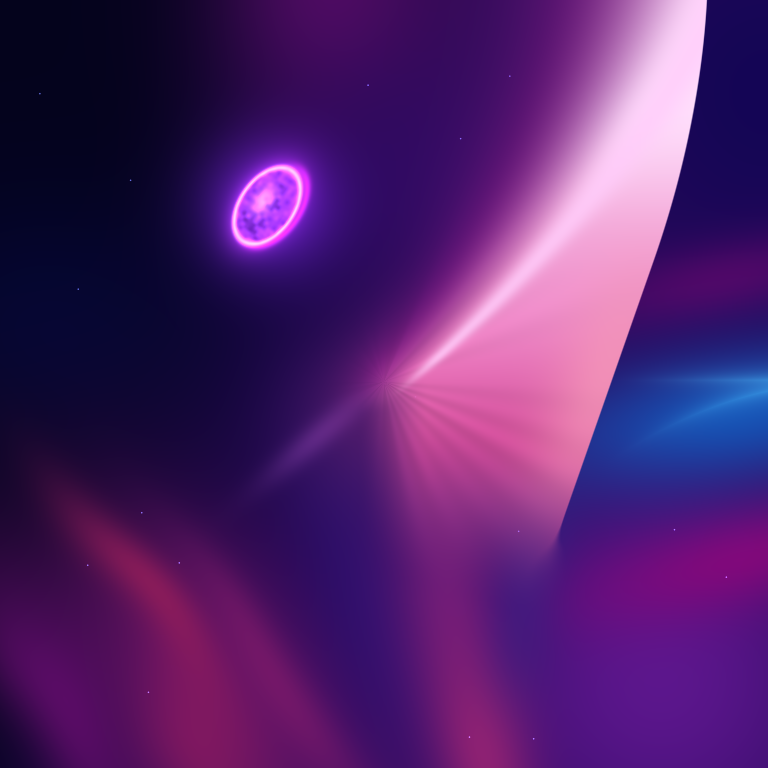
Write a Shadertoy shader that draws this background.

```glsl
// A nebula: a huge bright pink limb with a crisp right edge and a light band
// flowing into a focal point, over violet clouds, with a small glowing ring.
// Soft rotated Gaussians tint the sky; curves in y shape the limb and the band.

float hash(vec2 p) {
    vec3 q = fract(vec3(p.xyx) * 0.1031);
    q += dot(q, q.yzx + 33.33);
    return fract((q.x + q.y) * q.z);
}

float noise(vec2 p) {
    vec2 i = floor(p), f = fract(p);
    f = f * f * (3.0 - 2.0 * f);
    return mix(mix(hash(i), hash(i + vec2(1, 0)), f.x),
               mix(hash(i + vec2(0, 1)), hash(i + vec2(1, 1)), f.x), f.y);
}

vec2 turn(vec2 v, float angle) {
    float c = cos(angle), s = sin(angle);
    return vec2(c * v.x + s * v.y, c * v.y - s * v.x);
}

// Soft elliptical cloud, its first radius lying along the angle
float cloud(vec2 p, vec2 centre, vec2 radius, float angle) {
    vec2 q = turn(p - centre, angle) / radius;
    return exp(-dot(q, q));
}

vec3 skyColor(vec2 p) {
    vec3 c = mix(vec3(0.015, 0.01, 0.11), vec3(0.14, 0.03, 0.35),
                 smoothstep(0.0, 0.6, p.x + 0.35 * (0.5 - p.y)));
    c = mix(c, vec3(0.02, 0.03, 0.23), 0.7 * cloud(p, vec2(0.06, 0.58), vec2(0.2, 0.16), 0.0));
    c = mix(c, vec3(0.35, 0.05, 0.41), 0.85 * cloud(p, vec2(0.43, 1.02), vec2(0.15, 0.2), 0.0));
    c = mix(c, vec3(0.19, 0.04, 0.41), 0.6 * cloud(p, vec2(0.53, 0.78), vec2(0.15, 0.17), 0.9));

    // Maroon streams at the lower left
    vec2 s = p + 0.03 * (noise(p * 5.0) - 0.5);
    c = mix(c, vec3(0.42, 0.08, 0.4), 0.95 * cloud(s, vec2(0.28, 0.1), vec2(0.28, 0.16), -0.9));
    c = mix(c, vec3(0.38, 0.05, 0.42), 0.85 * cloud(s, vec2(0.08, 0.09), vec2(0.2, 0.07), -1.1));
    c = mix(c, vec3(0.6, 0.12, 0.35), 0.75 * cloud(s, vec2(0.19, 0.23), vec2(0.16, 0.035), -0.95));
    c = mix(c, vec3(0.54, 0.1, 0.37), 0.7 * cloud(s, vec2(0.27, 0.04), vec2(0.13, 0.06), -1.1));
    c = mix(c, vec3(0.53, 0.11, 0.42), 0.6 * cloud(s, vec2(0.37, 0.12), vec2(0.2, 0.035), -0.95));
    c = mix(c, vec3(0.17, 0.06, 0.42), 0.85 * cloud(p, vec2(0.48, 0.22), vec2(0.22, 0.07), -1.3));

    // Violet floor and the blue recess beside the limb
    c = mix(c, vec3(0.37, 0.09, 0.56), 0.95 * cloud(p, vec2(0.86, 0.12), vec2(0.25, 0.26), 0.0));
    c = mix(c, vec3(0.45, 0.12, 0.48), 0.85 * cloud(p, vec2(0.58, 0.24), vec2(0.2, 0.07), 1.75));
    c = mix(c, vec3(0.61, 0.14, 0.45), 0.85 * cloud(p, vec2(0.63, 0.02), vec2(0.16, 0.06), 1.75));
    c = mix(c, vec3(0.2, 0.12, 0.5), 0.8 * cloud(p, vec2(0.69, 0.23), vec2(0.12, 0.05), 1.4));

    // Bands on the right
    c = mix(c, vec3(0.07, 0.02, 0.33), 0.9 * cloud(p, vec2(1.0, 0.88), vec2(0.2, 0.22), 0.0));
    c = mix(c, vec3(0.33, 0.03, 0.41), 0.9 * cloud(p, vec2(0.94, 0.635), vec2(0.2, 0.05), 0.2));
    c = mix(c, vec3(0.53, 0.03, 0.48), 0.9 * cloud(p, vec2(0.97, 0.275), vec2(0.22, 0.065), 0.25));
    c = mix(c, vec3(0.08, 0.32, 0.71), 0.95 * cloud(p, vec2(0.97, 0.46), vec2(0.28, 0.085), 0.15));
    float right = smoothstep(0.78, 1.0, p.x);
    float arc = p.y - (0.39 + 0.7 * (p.x - 0.78) - 1.1 * (p.x - 0.78) * (p.x - 0.78));
    c += vec3(0.08, 0.2, 0.15) * right * (exp(-abs(p.y - 0.505) * 90.0) + exp(-abs(arc) * 70.0));
    return c;
}

// Tilted ring with a textured heart and a wide halo
vec3 ringLight(vec2 p) {
    vec2 q = turn(p - vec2(0.348, 0.732), 0.95);
    float d = length(q / vec2(0.056, 0.035)) - 1.0;
    float rim = length((q - vec2(0.004, -0.004)) / vec2(0.06, 0.038)) - 1.0;
    float inside = smoothstep(0.04, -0.04, d);
    vec3 light = vec3(0.3, 0.1, 0.5) * exp(-dot(q, q) * 140.0);
    light += vec3(0.55, 0.15, 0.6) * exp(-abs(d) * 4.0) * 0.7;
    light += vec3(0.9, 0.55, 0.8) * exp(-d * d * 220.0);
    light += vec3(0.45, 0.05, 0.3) * exp(-rim * rim * 90.0) * smoothstep(0.02, -0.03, q.y);
    light += inside * vec3(0.35, 0.15, 0.4) * noise(q * 160.0);
    return light + inside * vec3(0.6, 0.4, 0.6) * cloud(q, vec2(0.002, 0.008), vec2(0.02, 0.012), 0.0);
}

void mainImage(out vec4 fragColor, in vec2 fragCoord) {
    vec2 p = fragCoord / iResolution.xy;
    float pixel = 1.0 / iResolution.y;
    vec2 r = p - vec2(0.5, 0.503);
    float angle = atan(r.y, r.x);
    vec3 color = skyColor(p);

    // Faint tail and violet haze around the focal point
    color += vec3(0.22, 0.12, 0.2) * cloud(p, vec2(0.43, 0.445), vec2(0.1, 0.018), 0.7);
    color = mix(color, vec3(0.42, 0.15, 0.46), 0.6 * cloud(p, vec2(0.5, 0.47), vec2(0.12, 0.1), 0.7));

    // Limb: distance from the light band, crisp on the right, fading below
    float h = p.y - 0.49;
    float d = p.x - (0.52 + 1.15 * h - 0.65 * h * h);
    float spread = 0.06 + 0.3 * max(h, 0.0);
    float upper = exp(-pow(min(d, 0.0) / spread, 2.0));
    float lower = smoothstep(-0.035, 0.06, r.x) * smoothstep(0.22, 0.46, p.y + 0.3 * (p.x - 0.6));
    float bend = max(p.y - 0.66, 0.0);
    float edge = 0.62 + 0.35 * p.y - 0.43 * bend * bend + 0.004 * noise(p * 60.0) * smoothstep(0.34, 0.28, p.y);
    float soft = pixel + 0.03 * smoothstep(0.32, 0.24, p.y);
    float limb = mix(lower, upper, smoothstep(0.46, 0.54, p.y)) * smoothstep(soft, -soft, p.x - edge);

    // Rose below, peach at the rim, near white above
    vec3 body = mix(vec3(0.8, 0.28, 0.58), vec3(0.94, 0.6, 0.82), smoothstep(0.38, 0.68, p.y));
    body = mix(body, vec3(0.96, 0.6, 0.72), 0.75 * cloud(p, vec2(0.79, 0.5), vec2(0.18, 0.07), 1.25));
    body = mix(body, vec3(1.0, 0.88, 0.99), smoothstep(0.62, 0.88, p.y));
    body = mix(vec3(0.72, 0.16, 0.6), body, smoothstep(-spread * 1.1, 0.0, d));
    body *= 1.0 + 0.12 * (noise(vec2(angle * 9.0, 2.0)) - 0.5) * smoothstep(0.4, 0.05, length(r));
    color = mix(color, body, limb);

    // Light band widening away from the focal point
    float width = 0.007 + 0.075 * max(h, 0.0);
    float band = exp(-pow(d / width, 2.0)) * smoothstep(-0.01, 0.05, h);
    color = mix(color, vec3(1.0, 0.8, 0.98), 0.8 * band * limb);
    color += ringLight(p);

    // Sparse stars, one candidate in each cell
    vec2 cell = floor(p * 14.0);
    vec2 offset = fract(p * 14.0) - 0.2 - 0.6 * vec2(hash(cell + 3.0), hash(cell + 9.0));
    float star = step(0.92, hash(cell + 21.0)) * smoothstep(0.025, 0.0, length(offset));
    color += vec3(0.4, 0.45, 0.8) * star * (1.0 - limb);

    fragColor = vec4(clamp(color, 0.0, 1.0), 1.0);
}
```
